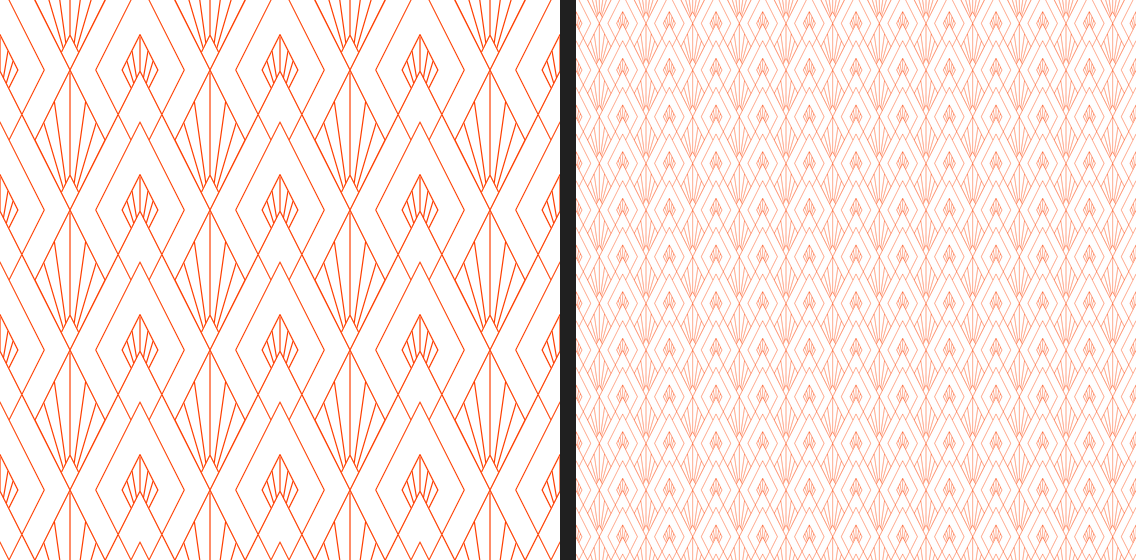
Left: one tile. Right: repeated 3 by 3.
This pattern is drawn by a Shadertoy shader. Its source:

```glsl
#define REPEATS 4.0
#define CELL 192.0          // drawing units per repeat
#define BOLD 1.65           // stroke widths, in drawing units
#define FINE 1.45
#define SLOPE 2.0           // steepness of every diamond side
#define INK vec3(1.0, 0.243, 0.0)
#define PAPER vec3(1.0)

float segment(vec2 p, vec2 a, vec2 b) {
    vec2 ab = b - a;
    return length(p - a - ab * clamp(dot(p - a, ab) / dot(ab, ab), 0.0, 1.0));
}

// Two rays spreading from a lower chevron up to an upper one.
// Each end is given as (apex height, first x, x step).
float rays(vec2 p, vec3 upper, vec3 lower) {
    float d = CELL;
    for (int i = 0; i < 2; i++) {
        float n = float(i);
        float top = upper.y + n * upper.z;
        float foot = lower.y + n * lower.z;
        d = min(d, segment(p, vec2(top, upper.x + SLOPE * top),
                              vec2(foot, lower.x + SLOPE * foot)));
    }
    return d;
}

// Tall kite with a fan above a small arrowhead
float fanKite(vec2 p) {
    float h = CELL * 0.5;
    vec2 corner = vec2(h * 0.5, h);
    float d = segment(p, vec2(0.0), corner);
    d = min(d, segment(p, corner, vec2(0.0, CELL)));
    d = min(d, segment(p, vec2(0.0), vec2(0.0, 144.0)));
    d = min(d, segment(p, vec2(0.0, 144.0), vec2(12.0, 168.0)));
    return min(d, rays(p, vec3(0.0, 21.5, 14.5), vec3(144.0, 5.7, 3.5)));
}

// Small fanned diamond, cut off below by the wide chevron
float budAndChevron(vec2 p) {
    vec2 apex = vec2(0.0, 1.5), top = vec2(0.0, -48.5), side = vec2(24.5, 0.0);
    float d = segment(p, apex, vec2(CELL * 0.5, CELL));
    d = min(d, segment(p, top, side));
    d = min(d, segment(p, side, vec2(12.0, 25.0)));
    d = min(d, segment(p, top, apex));
    return min(d, rays(p, vec3(top.y, 11.0, 7.0), vec3(apex.y, 4.7, 3.8)));
}

// Middle diamond, open where the next one overlaps it
float openDiamond(vec2 p) {
    vec2 side = vec2(60.7, 0.0);
    float d = segment(p, vec2(0.0, -120.5), side);
    return min(d, segment(p, side, vec2(12.4, 96.0)));
}

void mainImage(out vec4 fragColor, in vec2 fragCoord) {
    vec2 uv = fragCoord / iResolution.y * REPEATS;
    float pixel = REPEATS * CELL / iResolution.y;

    // Mirrored cell, with y running downwards from the kite's top
    vec2 cell = CELL * vec2(abs(fract(uv.x + 0.5) - 0.5), fract(0.5 - uv.y));

    // Neighbouring rows reach into this one
    float bold = CELL, fine = CELL;
    for (int row = -1; row <= 1; row++) {
        vec2 p = cell + vec2(0.0, CELL * float(row));
        vec2 kiteP = vec2(CELL * 0.5 - p.x, p.y);
        bold = min(bold, min(fanKite(kiteP), budAndChevron(p)));
        fine = min(fine, openDiamond(p));
    }

    // Edge coverage of the nearest stroke
    float stroke = min(bold - BOLD * 0.5, fine - FINE * 0.5);
    float coverage = clamp(0.5 - stroke / pixel, 0.0, 1.0);
    fragColor = vec4(mix(PAPER, INK, coverage), 1.0);
}
```
